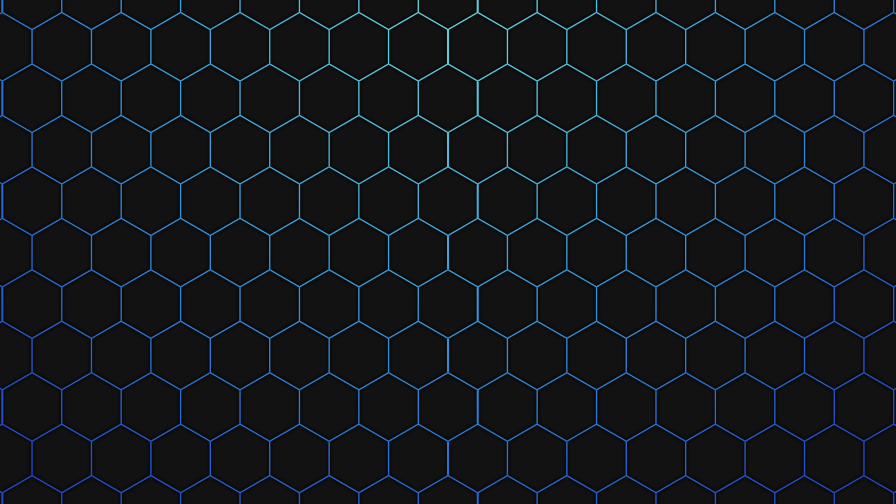
Give the GLSL for this pattern, as a Shadertoy shader.

```glsl
// Lengths are fractions of the canvas height unless noted
const float PITCH = 0.1179;          // distance between neighbouring cell centres
const float ROW_SHIFT = -0.0012;     // vertical offset of the grid
const float LINE_WIDTH = 0.0027;
const float SEAM_GAIN = 1.5;         // thicker vertical edges on seams
const float SEAM_PERIOD = 7.75;      // in pitches
const float SEAM_CENTER = 0.25;      // in pitches
const float SEAM_REACH = 0.3;        // in pitches
const float SHADOW_REACH = 0.011;
const float SHADOW_DEPTH = 0.45;

const vec3 FILL  = vec3(0.070, 0.070, 0.071);
const vec3 CYAN  = vec3(0.38, 0.82, 0.86);
const vec3 AZURE = vec3(0.20, 0.58, 0.86);
const vec3 BLUE  = vec3(0.13, 0.29, 0.80);

// Offset from the nearest centre of a pointy-topped hexagon grid with unit pitch
vec2 hexOffset(vec2 p) {
    const vec2 period = vec2(1.0, 1.7320508);
    vec2 a = mod(p, period) - 0.5 * period;
    vec2 b = mod(p - 0.5 * period, period) - 0.5 * period;
    return dot(a, a) < dot(b, b) ? a : b;
}

// Line colour cools with distance from the top centre
vec3 glowColor(vec2 p) {
    float d = length(p - vec2(0.0, 0.5));
    vec3 color = mix(CYAN, AZURE, smoothstep(0.0, 0.75, d));
    return mix(color, BLUE, smoothstep(0.55, 1.3, d));
}

void mainImage(out vec4 fragColor, in vec2 fragCoord) {
    float pixel = 1.0 / iResolution.y;
    vec2 p = (fragCoord - 0.5 * iResolution.xy) * pixel;

    // A vertical edge passes through the canvas centre
    vec2 cell = (p - vec2(0.0, ROW_SHIFT)) / PITCH;
    vec2 q = abs(hexOffset(cell + vec2(0.5, 0.0)));
    float slant = dot(q, vec2(0.5, 0.8660254));
    float edge = (0.5 - max(q.x, slant)) * PITCH;

    // Widen the vertical edges that lie on a seam
    float seam = abs(mod(cell.x - SEAM_CENTER + 0.5 * SEAM_PERIOD, SEAM_PERIOD)
                     - 0.5 * SEAM_PERIOD);
    bool onSeam = seam < SEAM_REACH && q.x > slant;
    float width = LINE_WIDTH * (onSeam ? SEAM_GAIN : 1.0);

    // Cell fill with a soft inner shadow, then the antialiased line
    float shadow = 1.0 - smoothstep(0.0, SHADOW_REACH, edge);
    vec3 color = FILL * (1.0 - SHADOW_DEPTH * shadow);
    float line = clamp((0.5 * width - edge) / pixel + 0.5, 0.0, 1.0);
    color = mix(color, glowColor(p), line);

    fragColor = vec4(color, 1.0);
}
```
